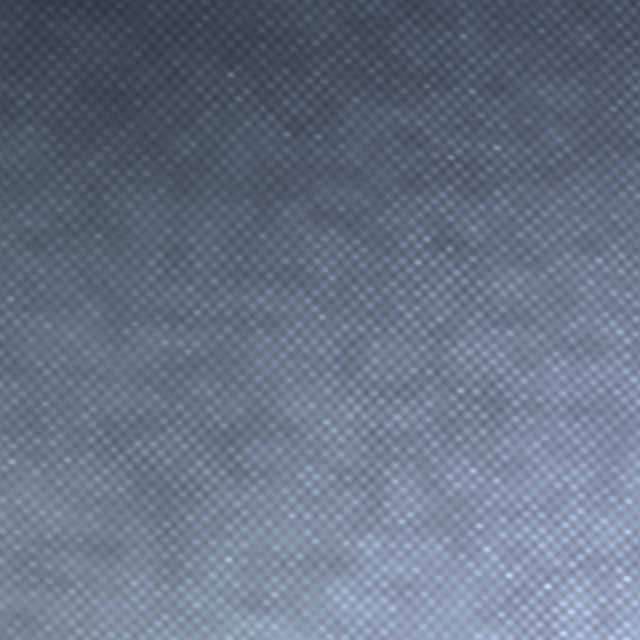
A Shadertoy shader for this texture:

```glsl
const vec2 THREADS = vec2(41.0, 82.0);    // raised stitches across, rows down
const vec3 TOP_LEFT = vec3(0.222, 0.260, 0.302);
const vec3 TOP_RIGHT = vec3(0.275, 0.312, 0.372);
const vec3 BOTTOM_LEFT = vec3(0.490, 0.545, 0.612);
const vec3 BOTTOM_RIGHT = vec3(0.610, 0.662, 0.775);
const float WEAVE_CONTRAST = 0.105;
const float STITCH_VARIATION = 0.20;
const float GLINT_STRENGTH = 0.20;
const float GLINT_RARITY = 0.95;
const float ROW_TILT = 0.09;
const float CLOTH_SAG = 0.009;
const float THREAD_WANDER = 0.0035;
const float CLOUDINESS = 0.22;
const float MOTTLE = 0.14;
const float GRAIN = 0.05;
const float TAU = 6.2831853;

float hash(vec2 p) {
    vec3 q = fract(vec3(p.xyx) * 0.1031);
    q += dot(q, q.yzx + 33.33);
    return fract((q.x + q.y) * q.z);
}

float valueNoise(vec2 p) {
    vec2 cell = floor(p);
    vec2 f = fract(p);
    f = f * f * (3.0 - 2.0 * f);
    float low = mix(hash(cell), hash(cell + vec2(1.0, 0.0)), f.x);
    float high = mix(hash(cell + vec2(0.0, 1.0)), hash(cell + 1.0), f.x);
    return mix(low, high, f.y);
}

float cloud(vec2 p) {
    float sum = 0.0;
    float weight = 0.5;
    for (int i = 0; i < 4; i++) {
        sum += weight * valueNoise(p);
        p = p * 2.0 + 17.3;
        weight *= 0.5;
    }
    return sum;
}

// Tilt and sag of the stretched cloth, with slightly wandering threads
vec2 drape(vec2 p) {
    vec2 wander = vec2(valueNoise(p * 14.0), valueNoise(p * 14.0 + 40.0)) - 0.5;
    p.y += ROW_TILT * p.x + CLOTH_SAG * sin(TAU * (0.8 * p.x + 0.4 * p.y));
    p.x += CLOTH_SAG * sin(TAU * (0.7 * p.y + 0.2));
    return p + THREAD_WANDER * wander;
}

// Staggered plain weave: brightness offset around zero
float weave(vec2 p) {
    vec2 grid = p * THREADS;
    float row = floor(grid.y);
    grid.x += 0.5 * mod(row, 2.0);
    vec2 id = vec2(floor(grid.x), row) + 100.0;
    vec2 local = fract(grid) - 0.5;

    // Rounded stitch, fading to zero at its cell border
    vec2 arch = cos(local * TAU * 0.5);
    float stitch = arch.x * arch.x * arch.y;
    float relief = cos(TAU * local.x) * arch.y + 0.12 * (arch.y - 0.64);

    float random = hash(id);
    float glint = smoothstep(GLINT_RARITY, 1.0, hash(id + 51.7));
    return WEAVE_CONTRAST * relief
         + STITCH_VARIATION * (random - 0.5) * stitch
         + GLINT_STRENGTH * glint * stitch * stitch;
}

// Broad light falling from the lower right
vec3 clothLight(vec2 uv) {
    vec3 top = mix(TOP_LEFT, TOP_RIGHT, uv.x);
    vec3 bottom = mix(BOTTOM_LEFT, BOTTOM_RIGHT, smoothstep(0.1, 1.0, uv.x));
    return mix(bottom, top, uv.y);
}

void mainImage(out vec4 fragColor, in vec2 fragCoord) {
    vec2 uv = fragCoord / iResolution.xy;
    vec2 cloth = drape(uv);

    // Stitches read more crisply toward the right and the top
    float crispness = 0.75 + 0.25 * uv.x + 0.25 * smoothstep(0.1, 0.6, uv.y);
    crispness *= 0.7 + 0.6 * valueNoise(uv * 7.0);

    // Uneven wear, mottling across a few stitches, fine fibre grain
    float wear = CLOUDINESS * (cloud(uv * 4.0) - 0.47);
    wear += MOTTLE * (valueNoise(cloth * vec2(22.0, 30.0)) - 0.5);
    float fibre = GRAIN * (valueNoise(cloth * THREADS * vec2(2.0, 1.4)) - 0.5);

    vec3 color = clothLight(uv) * (1.0 + crispness * weave(cloth) + wear + fibre);
    fragColor = vec4(clamp(color, 0.0, 1.0), 1.0);
}
```
